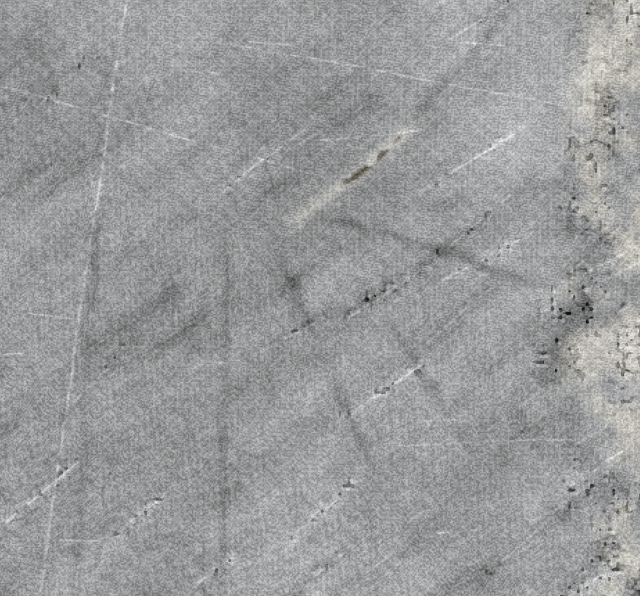
Give the GLSL for this texture, as a Shadertoy shader.

```glsl
// Weathered grey slate: fine grain over soft clouds, crossed by slanted pale
// veins with pits, long hairlines and dark seams, with a rubbly right edge.
// Veins are tapered gaussian strands in a slightly warped space.

float hash(vec2 p) {
    return fract(sin(dot(p, vec2(127.1, 311.7))) * 43758.5453);
}

float noise(vec2 p) {
    vec2 i = floor(p), f = fract(p);
    f = f * f * (3.0 - 2.0 * f);
    return mix(mix(hash(i), hash(i + vec2(1, 0)), f.x),
               mix(hash(i + vec2(0, 1)), hash(i + vec2(1, 1)), f.x), f.y);
}

float fbm(vec2 p) {
    float sum = 0.0, amp = 0.5;
    for (int i = 0; i < 5; i++) {
        sum += amp * noise(p);
        p = mat2(1.6, 1.2, -1.2, 1.6) * p + 3.7;
        amp *= 0.5;
    }
    return sum / 0.97;
}

// Soft line from a to b that fades out at both ends
float strand(vec2 p, vec2 a, vec2 b, float width) {
    vec2 d = b - a;
    float t = clamp(dot(p - a, d) / dot(d, d), 0.0, 1.0);
    float q = length(p - a - d * t) / width;
    return exp(-q * q) * smoothstep(0.0, 0.15, t) * smoothstep(1.0, 0.8, t);
}

void mainImage(out vec4 fragColor, in vec2 fragCoord) {
    vec2 p = fragCoord / iResolution.y;
    vec2 warp = vec2(fbm(p * 7.0), fbm(p * 7.0 + 19.0)) - 0.5;
    vec2 w = p + 0.025 * warp;
    vec2 fine = p + 0.008 * warp;
    float broken = smoothstep(0.3, 0.7, noise(p * 75.0));
    float patchy = smoothstep(0.35, 0.65, fbm(p * 12.0 + 5.0));

    // Clouds and faint streaks along the slanted grain direction
    vec2 along = mat2(0.8, -0.6, 0.6, 0.8) * w;
    float tone = 0.575 + 0.05 * p.x + 0.025 * p.y;
    tone += 0.17 * (fbm(p * 3.5 + 2.0) - 0.5);
    tone += 0.13 * (fbm(along * vec2(5.0, 22.0)) - 0.5);
    tone += 0.09 * (fbm(p * 38.0) - 0.5);

    // Thin dark fracture network, denser toward the lower left
    float ridge = abs(fbm(w * vec2(9.0, 5.0) + 8.0) - 0.5);
    tone -= 0.05 * smoothstep(0.025, 0.0, ridge) * patchy * (1.2 - 0.7 * p.x);

    // Scattered slanted veins, pale or dark, carrying pits
    float porous = 0.0;
    for (int i = 0; i < 46; i++) {
        float k = float(i);
        vec2 mid = vec2(hash(vec2(k, 1.3)) * 1.05, hash(vec2(k, 2.7)));
        float angle = 0.62 + 0.3 * (hash(vec2(k, 4.1)) - 0.5);
        vec2 reach = vec2(cos(angle), sin(angle)) * mix(0.04, 0.15, hash(vec2(k, 5.9)));
        float kind = hash(vec2(k, 7.3));
        float body = strand(fine, mid - reach, mid + reach, 0.0022);
        float halo = strand(w, mid - reach, mid + reach, 0.011);
        tone += body * broken * mix(0.06, 0.17, kind);
        tone += halo * (kind > 0.55 ? 0.035 : -0.055) * (0.4 + patchy);
        porous += halo * step(0.3, kind) * 0.8;
    }

    // Short pale scratches, nearly level
    for (int i = 0; i < 12; i++) {
        float k = float(i) + 60.0;
        vec2 mid = vec2(hash(vec2(k, 1.1)), hash(vec2(k, 3.1)));
        vec2 reach = vec2(0.045, 0.012 * (hash(vec2(k, 6.2)) - 0.5));
        tone += 0.11 * strand(fine, mid - reach, mid + reach, 0.0018) * (0.3 + broken);
    }

    // Long pale hairlines
    float hair = strand(fine, vec2(0.235, 1.15), vec2(0.035, -0.2), 0.0026) * 1.2;
    hair += strand(fine, vec2(-0.08, 0.88), vec2(0.58, 0.69), 0.002);
    hair += strand(fine, vec2(0.34, 0.935), vec2(1.02, 0.81), 0.002);
    hair += strand(fine, vec2(0.62, 0.25), vec2(1.0, 0.265), 0.0018);
    hair += strand(fine, vec2(0.5, 0.76), vec2(0.74, 0.785), 0.0018);
    tone += 0.13 * hair * (0.35 + 0.65 * broken);

    // Dark seams
    float seam = strand(w, vec2(0.5, 0.645), vec2(0.95, 0.51), 0.009) * 1.3;
    seam += strand(w, vec2(0.44, 0.62), vec2(0.64, 0.2), 0.009);
    seam += strand(w, vec2(0.64, 0.47), vec2(0.81, 0.22), 0.009);
    seam += strand(w, vec2(0.385, 0.66), vec2(0.37, -0.05), 0.007);
    seam += strand(w, vec2(0.17, 0.7), vec2(0.12, -0.05), 0.012) * 0.7;
    seam += strand(w, vec2(0.68, 0.79), vec2(0.9, 1.02), 0.009);
    float shear = strand(w, vec2(1.03, 0.62), vec2(0.8, 0.12), 0.028);
    tone -= 0.1 * seam * (0.35 + 0.65 * patchy) + 0.13 * shear * patchy;
    porous += shear;

    // Pale gash with a dark hollow core
    float gash = strand(fine, vec2(0.47, 0.61), vec2(0.71, 0.8), 0.011);
    float core = strand(w, vec2(0.56, 0.685), vec2(0.7, 0.79), 0.006);
    core *= smoothstep(0.35, 0.6, noise(p * 45.0 + 3.0));
    tone += 0.15 * gash - 0.38 * core;

    // Rubble along the right edge: pale lumps between dark cracks
    float rubble = smoothstep(0.93, 1.01, p.x + 0.16 * (fbm(p * 6.0 + 4.0) - 0.5));
    float lumps = fbm(p * 17.0 + 30.0);
    float crack = smoothstep(0.05, 0.0, abs(fbm(w * 14.0 + 11.0) - 0.48));
    tone += rubble * (0.03 + 0.45 * (lumps - 0.5) - 0.17 * crack * patchy);
    porous = min(porous + 0.75 * rubble, 1.0) * patchy;

    // Pits with a lit rim, then crisp mineral grain
    float pit = smoothstep(0.7, 0.88, noise(p * 135.0));
    float rim = smoothstep(0.68, 0.88, noise(p * 135.0 + vec2(-0.7, 0.8)));
    tone += porous * (0.13 * rim - 0.36 * pit);
    tone += 0.22 * (noise(p * 430.0) - 0.5) + 0.09 * (noise(p * 210.0 + 9.0) - 0.5);

    // Cool grey stone, warmer in rubble and gash
    float warm = rubble * smoothstep(0.42, 0.65, lumps) + 0.5 * gash + core;
    vec3 stone = tone * vec3(0.993, 1.0, 1.004) + warm * vec3(0.018, 0.006, -0.025);
    fragColor = vec4(clamp(stone, 0.08, 0.9), 1.0);
}
```
